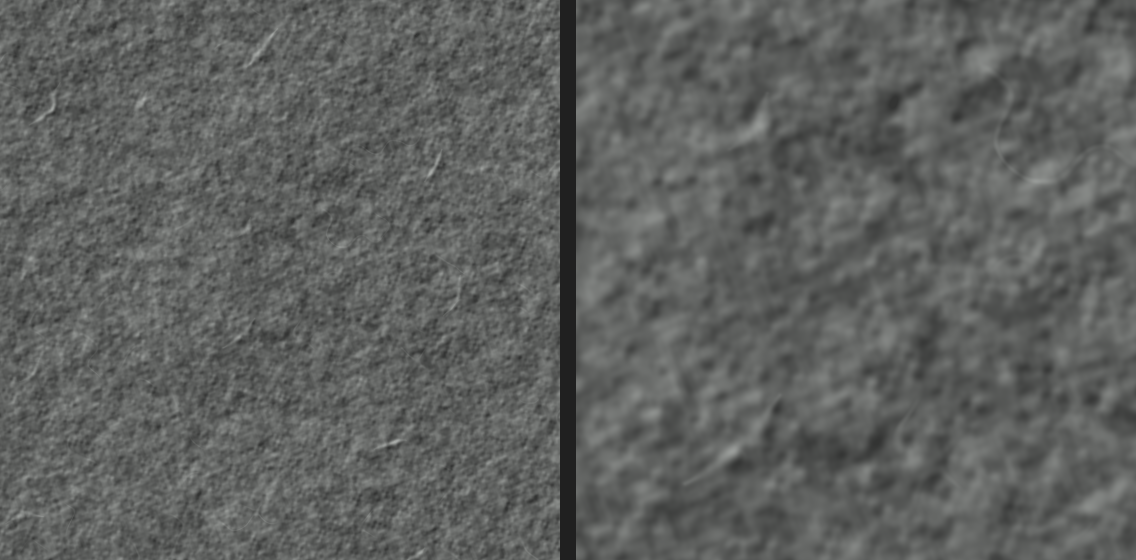
Left: the whole. Right: its middle third, enlarged.
Write a WebGL 1 fragment shader that draws this texture.

```glsl
precision highp float;

// Rough grey slate: a fractal height field lit from the upper left by a
// height difference, with speckled grain, soft stains, thin broken ridges
// and a sparse scatter of bent pale and dark scratches.

uniform vec2 u_resolution;

const vec3 SLATE_TINT = vec3(0.992, 1.012, 0.994);
const float BASE_TONE = 0.382;
const vec2 TO_LIGHT = vec2(-0.0028, 0.0030);

float hash(vec2 p) {
  vec3 q = fract(vec3(p.xyx) * 0.1031);
  q += dot(q, q.yzx + 33.33);
  return fract((q.x + q.y) * q.z);
}

float noise(vec2 p) {
  vec2 cell = floor(p);
  vec2 f = fract(p);
  vec2 u = f * f * f * (f * (f * 6.0 - 15.0) + 10.0);
  float low = mix(hash(cell), hash(cell + vec2(1.0, 0.0)), u.x);
  float high = mix(hash(cell + vec2(0.0, 1.0)), hash(cell + 1.0), u.x);
  return mix(low, high, u.y);
}

mat2 rotation(float angle) {
  float c = cos(angle);
  float s = sin(angle);
  return mat2(c, s, -s, c);
}

vec2 direction(float angle) {
  return vec2(cos(angle), sin(angle));
}

// Noise centred on zero, with its lattice turned off the axes.
float speckle(vec2 p, float frequency, float angle) {
  return noise(rotation(angle) * p * frequency + 90.0) - 0.5;
}

// Lumpy height of rounded grains with finer grit on top.
float height(vec2 p) {
  vec2 q = rotation(0.5) * p * 21.0 + 40.0;
  float sum = 0.0;
  float amplitude = 0.85;
  for (int i = 0; i < 4; i++) {
    sum += amplitude * noise(q);
    q = rotation(0.75) * q * 1.93 + 13.7;
    amplitude *= 0.64;
  }
  return sum;
}

float segmentDistance(vec2 p, vec2 a, vec2 b) {
  vec2 along = b - a;
  float t = clamp(dot(p - a, along) / dot(along, along), 0.0, 1.0);
  return length(p - a - along * t);
}

// Soft stroke of two arms meeting at the origin, tapered to its ends.
float bentStroke(vec2 p, float angle, float bend, float arm, float width) {
  vec2 tail = -arm * direction(angle);
  vec2 tip = arm * direction(angle + bend);
  float d = min(segmentDistance(p, tail, vec2(0.0)),
                segmentDistance(p, vec2(0.0), tip));
  float taper = 1.0 - 0.7 * smoothstep(0.35, 1.0, length(p) / arm);
  float r = d / (width * taper);
  return exp(-r * r) * taper;
}

// Signed scratches: pale ones rise to the right, dark ones fall steeply.
float scratches(vec2 p, float cells) {
  vec2 home = floor(p * cells);
  float sum = 0.0;
  for (int y = -1; y <= 1; y++) {
    for (int x = -1; x <= 1; x++) {
      vec2 cell = home + vec2(float(x), float(y)) + 20.0;
      vec2 jitter = vec2(hash(cell + 3.1), hash(cell + 8.7));
      vec2 local = p - (cell - 20.0 + jitter) / cells;
      float pale = step(0.2, hash(cell + 15.3));
      float angle = mix(-1.05, 0.7, pale) + 0.7 * (hash(cell + 21.9) - 0.5);
      float bend = 1.4 * (hash(cell + 27.4) - 0.5);
      float arm = mix(0.02, 0.055, hash(cell + 34.2));
      float strength = step(hash(cell + 41.6), 0.62) * mix(0.3, 1.0, hash(cell + 48.5));
      float line = bentStroke(local, angle, bend, arm, 0.0046);
      float shade = bentStroke(local - vec2(0.005, -0.006), angle, bend, arm, 0.006);
      sum += strength * mix(-0.6 * line, line - 0.35 * shade, pale);
    }
  }
  return sum;
}

// Thin contour ridges, shown only in scattered patches.
float crinkles(vec2 p) {
  float offset = abs(speckle(p, 23.0, 0.6));
  float patches = smoothstep(0.6, 0.85, noise(p * 15.0 + 31.0));
  return (1.0 - smoothstep(0.0, 0.07, offset)) * patches;
}

void main() {
  vec2 p = gl_FragCoord.xy / min(u_resolution.x, u_resolution.y);
  vec2 ragged = vec2(noise(p * 42.0 + 2.0), noise(p * 42.0 + 61.0)) - 0.5;

  float relief = height(p) - height(p + TO_LIGHT);
  float tone = BASE_TONE + 0.47 * relief;

  // Grain and stains, from fine to broad.
  tone += 0.11 * speckle(p, 118.0, 0.4);
  tone += 0.07 * speckle(p, 62.0, 1.1);
  tone += 0.035 * speckle(p, 27.0, 0.2);
  tone += 0.04 * speckle(p, 5.0, 0.9);

  // Ridges and scratches, broken up by flaking.
  float flake = 0.6 + 0.6 * noise(p * 65.0 + 40.0);
  tone += 0.05 * crinkles(p + 0.006 * ragged) * flake;
  tone += 0.23 * scratches(p + 0.007 * ragged, 5.0) * flake;

  gl_FragColor = vec4(SLATE_TINT * clamp(tone, 0.2, 0.66), 1.0);
}
```
